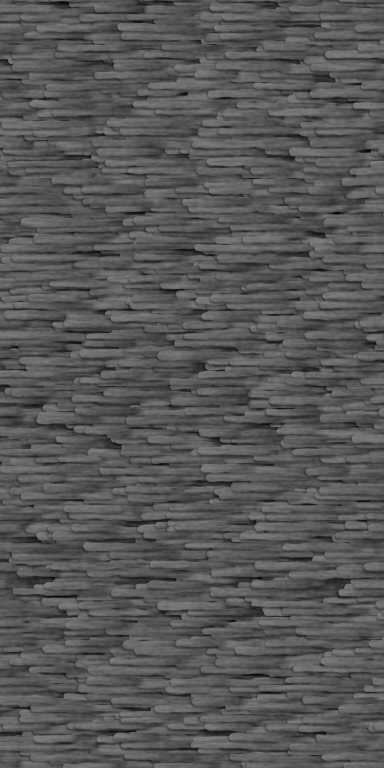
Give the GLSL for this texture, as a Shadertoy shader.

```glsl
// Grey thatch of overlapping horizontal strands with bright rounded left ends.
#define LAYERS 14
#define CELL vec2(0.26, 0.05)
#define TIP_TONE 0.452
#define TAIL_TONE 0.285
#define GAP_TONE 0.20
#define TONE_SPREAD 0.05
#define FIBRE 0.085
#define SHADOW 0.30
#define SOFTNESS 0.0022
#define WAVE 0.006

vec3 hash3(vec2 p) {
    vec3 q = fract(p.xyx * vec3(0.1031, 0.1030, 0.0973));
    q += dot(q, q.yxz + 33.33);
    return fract((q.xxy + q.yzz) * q.zyx);
}

// Gradient noise, roughly -0.7 to 0.7
float corner(vec2 cell, vec2 f) {
    float angle = 6.2832 * hash3(cell + 57.0).x;
    return dot(vec2(cos(angle), sin(angle)), f);
}

float noise(vec2 p) {
    vec2 i = floor(p), f = p - i;
    vec2 u = f * f * f * (f * (f * 6.0 - 15.0) + 10.0);
    vec2 e = vec2(1.0, 0.0);
    return mix(mix(corner(i, f), corner(i + e, f - e), u.x),
               mix(corner(i + e.yx, f - e.yx), corner(i + 1.0, f - 1.0), u.x), u.y);
}

// Horizontal capsule starting at x = 0
float capsule(vec2 q, float len, float radius) {
    return length(vec2(q.x - clamp(q.x, radius, len - radius), q.y)) - radius;
}

void mainImage(out vec4 fragColor, in vec2 fragCoord) {
    vec2 uv = fragCoord / iResolution.x;
    float edge = max(SOFTNESS, 0.6 / iResolution.x);

    // Gentle sag of the rows, ragged outlines, and areas of deeper shade
    vec2 p = uv + vec2(0.0, WAVE * noise(uv * vec2(4.0, 8.0)));
    float ragged = 0.004 * noise(uv * vec2(28.0, 75.0));
    float depth = 1.0 + 0.7 * noise(uv * vec2(3.0, 6.0) + 11.0);

    float tone = GAP_TONE;
    for (int i = 0; i < LAYERS; i++) {
        float layer = float(i);

        // One strand per cell, with every row slid sideways
        vec2 g = p / CELL + hash3(vec2(layer, 7.0)).xy * 9.0;
        float row = floor(g.y);
        g.x += 5.0 * hash3(vec2(row, layer + 31.0)).x;
        vec2 id = floor(g) + layer * vec2(37.0, 71.0);
        vec3 shape = hash3(id);
        vec3 look = hash3(id + 213.0);

        float len = CELL.x * mix(0.45, 0.9, shape.x);
        float radius = mix(0.0075, 0.0115, shape.y);
        vec2 start = vec2(0.012 + shape.z * (CELL.x - len - 0.024),
                          0.5 * CELL.y + 0.006 * (look.x - 0.5));
        vec2 q = fract(g) * CELL - start;
        float along = clamp(q.x / len, 0.0, 1.0);
        float fade = 1.0 - smoothstep(0.75, 1.0, along);

        // Soft shadow below the strand
        float shadowDist = capsule(q + vec2(0.0, 0.003), len, radius);
        tone *= 1.0 - SHADOW * fade * (1.0 - smoothstep(-0.002, 0.007, shadowDist));

        // Body: bright tip, dim tail, darker underside
        float dim = pow(along, 1.2) * mix(0.25, 1.25, look.y) * depth;
        float body = mix(TIP_TONE, TAIL_TONE, dim);
        body += TONE_SPREAD * (look.z - 0.65);
        body -= 0.045 * smoothstep(0.1, 1.0, -q.y / radius);
        float bodyDist = capsule(q, len, radius) + ragged;
        tone = mix(tone, body, fade * (1.0 - smoothstep(-edge, edge, bodyDist)));
    }

    // Long fibres and fine grain
    tone += FIBRE * noise(uv * vec2(14.0, 120.0));
    tone += 0.6 * FIBRE * noise(uv * vec2(70.0, 130.0) + 40.0);
    tone = min(tone, 0.48);

    fragColor = vec4(vec3(tone), 1.0);
}
```
